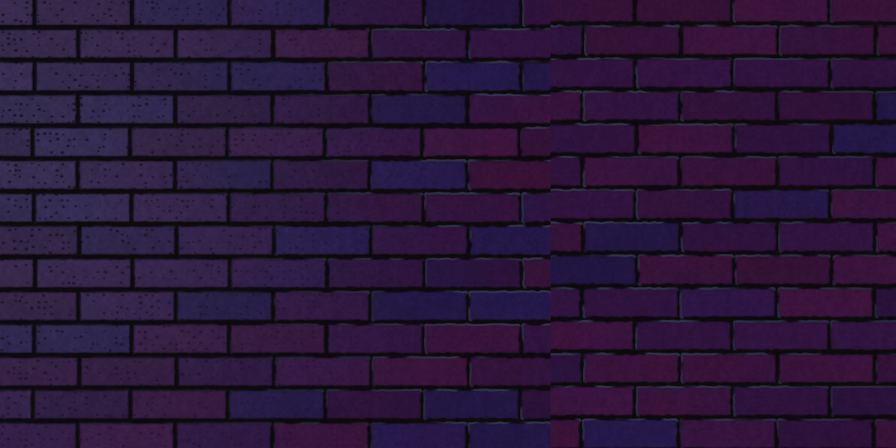
Reproduce this texture procedurally as a WebGL 1 fragment shader.

```glsl
precision highp float;
// Dark violet brick wall in running bond, with worn pale mortar and a vertical seam.

#define BRICK vec2(0.2174, 0.0732)    // brick pitch, canvas heights
#define GAP vec2(0.0088, 0.0108)      // mortar widths
#define JOINTS vec2(0.0755, 0.1745)   // first joint of even and odd rows
#define FIRST_BED 0.0612              // first mortar bed below the top
#define SEAM_X 1.229                  // where the pattern jumps
#define SEAM_SHIFT vec2(0.039, -0.0075)
#define PURPLE vec3(0.185, 0.070, 0.230)
#define BLUE vec3(0.135, 0.090, 0.270)
#define MAGENTA vec3(0.230, 0.070, 0.215)
#define HAZE vec3(0.215, 0.190, 0.325)
#define MORTAR vec3(0.050, 0.040, 0.052)
#define LEDGE vec3(0.205, 0.215, 0.320)

uniform vec2 u_resolution;

float hash(vec2 p) {
  vec3 q = fract(vec3(p.xyx) * 0.1031);
  q += dot(q, q.yzx + 33.33);
  return fract((q.x + q.y) * q.z);
}

float noise(vec2 p) {
  vec2 i = floor(p), f = fract(p);
  f = f * f * (3.0 - 2.0 * f);
  return mix(mix(hash(i), hash(i + vec2(1.0, 0.0)), f.x),
             mix(hash(i + vec2(0.0, 1.0)), hash(i + vec2(1.0, 1.0)), f.x), f.y);
}

float roundBox(vec2 p, vec2 halfSize, float radius) {
  vec2 q = abs(p) - halfSize + radius;
  return length(max(q, 0.0)) + min(max(q.x, q.y), 0.0) - radius;
}

// Small dark holes scattered one per grid cell
float pits(vec2 p, float blur) {
  vec2 g = p * 75.0, cell = floor(g);
  vec2 centre = 0.3 + 0.4 * vec2(hash(cell + 7.0), hash(cell + 19.0));
  float radius = 0.10 + 0.14 * hash(cell + 31.0);
  float dist = length((fract(g) - centre) * vec2(0.8, 1.0));
  float dot1 = 1.0 - smoothstep(radius - 75.0 * blur, radius + 75.0 * blur, dist);
  return dot1 * step(0.68, hash(cell + 53.0));
}

// p runs right and down from the top left; place is the unshifted position
vec3 wall(vec2 p, vec2 place, float seed, float px) {
  // Brick index and position inside the brick
  float row = floor((p.y - FIRST_BED) / BRICK.y) + 1.0;
  float joint = mix(JOINTS.x, JOINTS.y, mod(row, 2.0));
  joint += 0.006 * (hash(vec2(row + 5.0, seed + 3.0)) - 0.5);
  float column = floor((p.x - joint) / BRICK.x) + 1.0;
  vec2 id = vec2(column, row) + seed + 11.0;
  vec2 local = p - vec2(joint, FIRST_BED) - (vec2(column, row) - 0.5) * BRICK;

  // Slightly ragged brick outline
  float wear = smoothstep(0.3, 1.15, place.x) * (1.0 - 0.35 * smoothstep(1.4, 2.0, place.x));
  float ragged = (noise(p * 95.0 + seed) - 0.5) * mix(0.0012, 0.0032, wear);
  float edge = roundBox(local, 0.5 * (BRICK - GAP), 0.003) + ragged;
  float face = 1.0 - smoothstep(-0.7 * px - 0.0006, 0.7 * px + 0.0006, edge);

  // Firing colour of each brick, clustered into blue and magenta areas
  float tone = hash(id) + 0.35 * (noise(place * 3.0 + 4.0) - 0.5);
  vec3 brick = mix(PURPLE, MAGENTA, 0.9 * smoothstep(0.52, 0.88, tone));
  brick = mix(brick, BLUE, 1.0 - smoothstep(0.18, 0.34, tone));
  brick = mix(brick, BLUE, 0.22 * noise(p * vec2(9.0, 14.0) + id));

  // Cool light from the upper left
  float haze = 1.0 - smoothstep(0.0, 1.2, length((place - vec2(0.0, 0.25)) * vec2(1.0, 0.85)));
  brick = mix(brick, HAZE, 0.85 * haze);

  // Grain, faint streaks, pits and soft shaded borders
  float grain = 0.6 * noise(p * 170.0 + seed) + 0.4 * noise(p * vec2(75.0, 40.0) + id);
  brick *= 0.90 + 0.20 * grain;
  brick *= 0.93 + 0.14 * hash(id + 41.0);
  float holes = pits(p + seed, px) * (0.10 + 0.55 * haze);
  brick = mix(brick, MORTAR, holes);
  brick *= 1.0 - 0.22 * smoothstep(-0.005, 0.0, edge);

  // Recessed mortar with broken pale crust on brick tops and left sides
  vec3 color = mix(MORTAR * (0.8 + 0.4 * grain), brick, face);
  float band = 1.0 - smoothstep(0.0006, 0.0024 + px, abs(edge - 0.0008));
  float top = 1.0 - smoothstep(-0.5 * BRICK.y + 0.006, -0.5 * BRICK.y + 0.012, local.y);
  float side = 1.0 - smoothstep(-0.5 * BRICK.x + 0.006, -0.5 * BRICK.x + 0.012, local.x);
  float broken = smoothstep(0.25, 0.65, noise(p * vec2(26.0, 40.0) + seed + 70.0));
  float crust = band * max(top, 0.8 * side) * broken * mix(0.18, 0.9, wear);
  return mix(color, LEDGE, crust);
}

void main() {
  float px = 1.0 / u_resolution.y;
  vec2 p = gl_FragCoord.xy * px;
  p.y = 1.0 - p.y;

  // Two runs of wall meeting at the seam
  vec3 leftWall = wall(p, p, 0.0, px);
  vec3 rightWall = wall(p - SEAM_SHIFT, p, 37.0, px);
  float seam = smoothstep(-0.5 * px, 0.5 * px, p.x - SEAM_X);
  gl_FragColor = vec4(mix(leftWall, rightWall, seam), 1.0);
}
```
